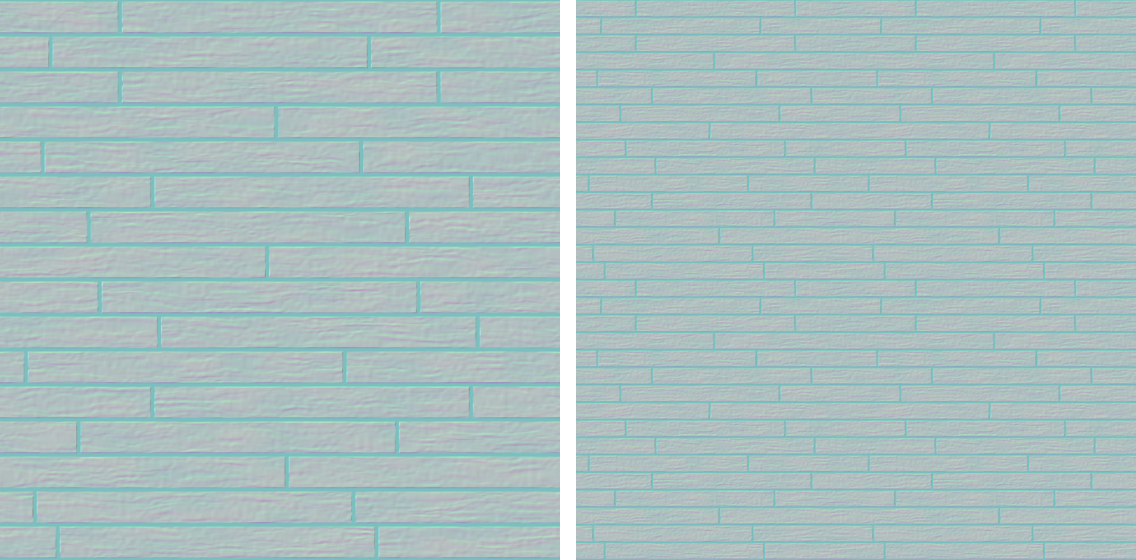
Left: one tile. Right: repeated 2 by 2.
Write a WebGL 2 fragment shader that draws this texture map.

```glsl
#version 300 es
precision highp float;
// Sixteen courses of long wood-grained planks, coloured as packed relief:
// red follows height, green the vertical slope, a pale tint the sideways slope.
// Each plank carries its own streaked noise, which wraps across the canvas.

uniform vec2 u_resolution;
out vec4 fragColor;

const int ROWS = 16;
const float PLANK_LENGTH = 0.569;
const float ROW_SHIFT = 0.00065;
const float GROOVE_HALF = 0.0024;
const float BEVEL = 0.0028;
const float SLOPE_STEP = 0.0008;
const float BEVEL_RELIEF = 0.17;
const float SLOPE_GAIN = 0.001;
const float TONE_VARIATION = 0.05;
const vec3 PLANK_COLOR = vec3(0.69, 0.75, 0.75);
const vec3 GROOVE_COLOR = vec3(0.49, 0.75, 0.75);
const vec3 UP_TINT = vec3(-0.1, 1.0, 0.0);
const vec3 SIDE_TINT = vec3(0.7, 0.8, 0.9);

// First joint of each course, from the top down.
const float JOINTS[ROWS] = float[ROWS](
    0.215, 0.091, 0.215, 0.494, 0.077, 0.273, 0.159, 0.478,
    0.179, 0.285, 0.047, 0.273, 0.141, 0.513, 0.063, 0.104);

float hash(vec3 cell) {
    uvec3 q = uvec3(ivec3(cell));
    uint h = q.x * 1597334677u ^ q.y * 3812015801u ^ q.z * 2798796415u;
    h = (h ^ (h >> 16)) * 2246822519u;
    h = (h ^ (h >> 13)) * 3266489917u;
    return float((h ^ (h >> 16)) >> 8) / 16777216.0;
}

// Value noise in -0.5..0.5, periodic in x over the unit canvas.
float noise(vec2 p, vec2 cells, float seed) {
    vec2 q = p * cells;
    vec2 i = floor(q);
    vec2 f = q - i;
    f = f * f * f * (f * (f * 6.0 - 15.0) + 10.0);
    float x0 = mod(i.x, cells.x);
    float x1 = mod(i.x + 1.0, cells.x);
    float low = mix(hash(vec3(x0, i.y, seed)), hash(vec3(x1, i.y, seed)), f.x);
    float high = mix(hash(vec3(x0, i.y + 1.0, seed)), hash(vec3(x1, i.y + 1.0, seed)), f.x);
    return mix(low, high, f.y) - 0.5;
}

float wrappedDistance(float a, float b) {
    float d = a - b;
    return abs(d - floor(d + 0.5));
}

// Wavy long streaks, finer fibres and small lumps.
float woodGrain(vec2 p, float seed) {
    p.y += 0.012 * noise(p, vec2(9.0, 30.0), seed);
    p.y += 0.004 * noise(p, vec2(34.0, 60.0), seed + 1.0);
    return 0.36 * noise(p, vec2(17.0, 150.0), seed + 2.0)
         + 0.15 * noise(p, vec2(64.0, 210.0), seed + 3.0)
         + 0.15 * noise(p, vec2(120.0, 135.0), seed + 4.0);
}

// x: plank mask, y: relief height, z: seed of the plank.
vec3 surface(vec2 p) {
    p = fract(p - vec2(0.0, ROW_SHIFT));
    float course = p.y * float(ROWS);
    int row = ROWS - 1 - int(floor(course));
    float rowEdge = (0.5 - abs(fract(course) - 0.5)) / float(ROWS);

    // A second joint exists only where a whole plank fits.
    float first = JOINTS[row];
    float second = first + PLANK_LENGTH;
    float jointEdge = wrappedDistance(p.x, first);
    float plank = 0.0;
    if (second < 1.0) {
        jointEdge = min(jointEdge, wrappedDistance(p.x, second));
        plank = step(first, p.x) * step(p.x, second);
    }

    float mask = smoothstep(GROOVE_HALF, GROOVE_HALF + BEVEL, min(rowEdge, jointEdge));
    float seed = 20.0 * (float(row) * 2.0 + plank) + 7.0;
    return vec3(mask, mask * (BEVEL_RELIEF + woodGrain(p, seed)), seed);
}

vec3 shade(vec2 p) {
    vec3 here = surface(p);
    float right = surface(p + vec2(SLOPE_STEP, 0.0)).y;
    float above = surface(p + vec2(0.0, SLOPE_STEP)).y;
    vec2 slope = (vec2(right, above) - here.y) / SLOPE_STEP * SLOPE_GAIN;

    vec3 color = mix(GROOVE_COLOR, PLANK_COLOR, here.x);
    float tone = noise(fract(p), vec2(14.0, 40.0), here.z + 9.0);
    color.r += here.x * TONE_VARIATION * (tone + here.y - BEVEL_RELIEF);
    return color + SIDE_TINT * slope.x - UP_TINT * slope.y;
}

void main() {
    // Four samples per pixel smooth the thin bevels.
    vec3 color = vec3(0.0);
    for (int i = 0; i < 4; i++) {
        vec2 offset = vec2(i & 1, i >> 1) * 0.5 - 0.25;
        color += shade((gl_FragCoord.xy + offset) / u_resolution);
    }
    fragColor = vec4(color / 4.0, 1.0);
}
```
